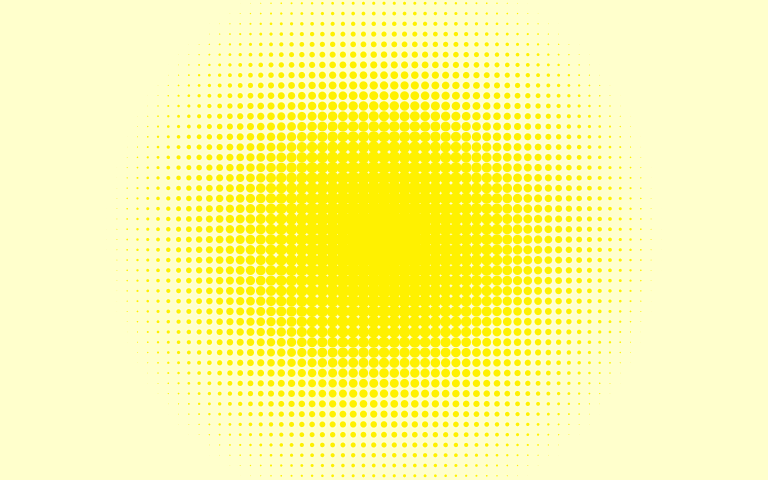
A Shadertoy shader for this background:

```glsl
// Radial halftone: yellow dots on cream, merging into a solid disc at the centre.

#define CENTER vec2(0.5, 0.501)        // burst centre, fraction of the canvas
#define PITCH 0.0214                   // dot spacing, in canvas heights
#define REACH 0.583                    // distance where dots vanish, in heights
#define GROWTH 0.988                   // dot radius gain toward the centre
#define EASING 0.197                   // softens the gain near the centre
#define HALO_WIDTH 0.22                // pale rim around dots, in cells
#define CREAM vec3(1.0, 1.0, 0.80)
#define PALE_CREAM vec3(1.0, 1.0, 0.84)
#define YELLOW vec3(1.0, 0.945, 0.0)

// Dot radius in cells for a dot centred on the given grid cell
float dotRadius(vec2 cell) {
    float t = max(0.0, 1.0 - length(cell) * PITCH / REACH);
    return t * (GROWTH - EASING * t);
}

void mainImage(out vec4 fragColor, in vec2 fragCoord) {
    // Grid space: one unit per dot, with a dot on the centre
    vec2 grid = (fragCoord - CENTER * iResolution.xy) / (iResolution.y * PITCH);
    float pixel = 1.0 / (iResolution.y * PITCH);
    vec2 nearest = floor(grid + 0.5);

    // Union of the neighbouring dots, since large dots overlap
    float ink = 0.0;
    float halo = 0.0;
    for (int j = -1; j <= 1; j++) {
        for (int i = -1; i <= 1; i++) {
            vec2 cell = nearest + vec2(i, j);
            float radius = dotRadius(cell);
            float edge = length(grid - cell) - radius;
            // Dots thinner than a pixel fade instead of staying half covered
            float visible = min(1.0, 2.0 * radius / pixel);
            ink = max(ink, visible * clamp(0.5 - edge / pixel, 0.0, 1.0));
            float rim = 1.0 - smoothstep(0.5 * HALO_WIDTH, HALO_WIDTH, edge);
            halo = max(halo, rim * smoothstep(0.1, 0.3, radius));
        }
    }

    // Background, rim, then dots
    vec3 color = mix(CREAM, PALE_CREAM, halo);
    color = mix(color, YELLOW, ink);
    fragColor = vec4(color, 1.0);
}
```
